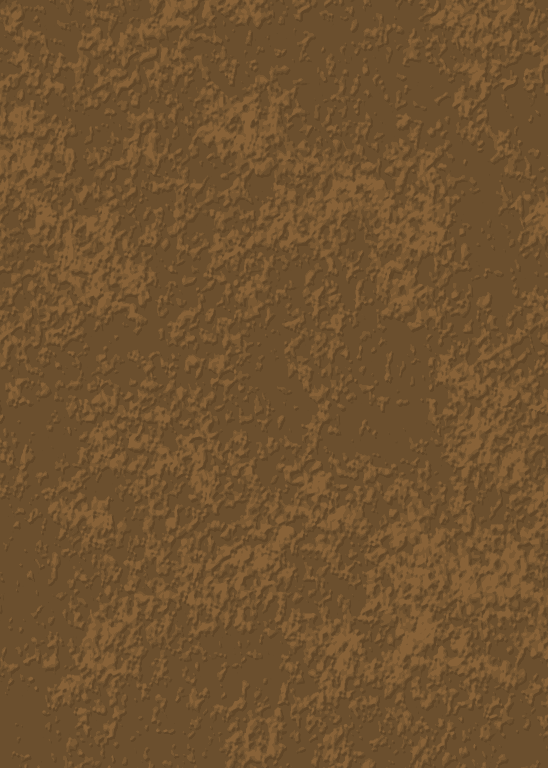
Reproduce this texture procedurally as a Shadertoy shader.

```glsl
// Rough brown plaster: fine ragged crumbs with flat bare patches between them.
// Layered value noise is clipped from below to a flat ground; height and slope
// toward the light together are cut into four tones, from shadow to bright rim.

const vec3 SHADOW = vec3(0.375, 0.275, 0.155);
const vec3 GROUND = vec3(0.42, 0.31, 0.18);
const vec3 CRUMB  = vec3(0.48, 0.35, 0.20);
const vec3 RIM    = vec3(0.535, 0.385, 0.22);

const float GRAIN_FREQ   = 120.0;  // crumbs per canvas height
const float GRAIN_GAIN   = 0.70;   // share of the finer octave of the crumbs
const float PATCH_FREQ   = 10.0;   // patches per canvas height
const float PATCH_GAIN   = 0.62;   // share of the finer octaves of the patches
const float PATCH_WEIGHT = 0.82;   // how strongly crumbs gather
const float GRAIN_SQUASH = 0.82;   // below 1 stretches crumbs along the slant
const float GROUND_LEVEL = 0.885;  // height of the flat ground
const float WARP         = 0.004;  // raggedness of the crumbs
const float REACH        = 0.0030; // distance over which the slope is taken
const float HEIGHT_SHARE = 0.50;   // weight of height in the shade
const float SLOPE_SHARE  = 0.50;   // weight of slope in the shade
const vec2  LIGHT_DIR    = vec2(-0.6, 0.8);
const vec2  SLANT        = vec2(0.2, 0.98);

// Limits between the tones, and half width of their soft edges
const float SHADOW_LIMIT = -0.020;
const float CRUMB_LIMIT  = 0.052;
const float RIM_LIMIT    = 0.148;
const float EDGE         = 0.016;

float hash(vec2 p) {
    return fract(sin(dot(p, vec2(127.1, 311.7))) * 43758.5453);
}

float noise(vec2 p) {
    vec2 cell = floor(p);
    vec2 f = fract(p);
    f = f * f * (3.0 - 2.0 * f);
    float low  = mix(hash(cell), hash(cell + vec2(1.0, 0.0)), f.x);
    float high = mix(hash(cell + vec2(0.0, 1.0)), hash(cell + vec2(1.0, 1.0)), f.x);
    return mix(low, high, f.y);
}

// Octaves of noise, turned at each step and scaled to the range 0 to 1
float layers(vec2 p, int count, float gain) {
    const mat2 TURN = mat2(0.8, 0.6, -0.6, 0.8);
    float sum = 0.0;
    float total = 0.0;
    float weight = 1.0;
    for (int i = 0; i < count; i++) {
        sum += weight * noise(p);
        total += weight;
        weight *= gain;
        p = TURN * p * 2.1 + 17.3;
    }
    return sum / total;
}

// Height of the crumbs above the flat ground
float relief(vec2 p) {
    float patches = layers(p * PATCH_FREQ + 3.7, 3, PATCH_GAIN);
    vec2 bend = vec2(noise(p * 80.0 + 5.0), noise(p * 80.0 + 41.0)) - 0.5;
    vec2 q = p + WARP * bend;
    vec2 across = vec2(SLANT.y, -SLANT.x);
    vec2 slanted = vec2(dot(q, SLANT) * GRAIN_SQUASH, dot(q, across));
    float crumbs = layers(slanted * GRAIN_FREQ, 2, GRAIN_GAIN);
    return max(crumbs + PATCH_WEIGHT * patches - GROUND_LEVEL, 0.0);
}

float above(float limit, float value) {
    return smoothstep(limit - EDGE, limit + EDGE, value);
}

void mainImage(out vec4 fragColor, in vec2 fragCoord) {
    vec2 p = fragCoord / iResolution.y;

    // High crumbs and slopes facing the light are bright
    float here = relief(p);
    float slope = here - relief(p + LIGHT_DIR * REACH);
    float shade = HEIGHT_SHARE * here + SLOPE_SHARE * slope;

    // Four tones
    vec3 color = mix(SHADOW, GROUND, above(SHADOW_LIMIT, shade));
    color = mix(color, CRUMB, above(CRUMB_LIMIT, shade));
    color = mix(color, RIM, above(RIM_LIMIT, shade));

    fragColor = vec4(color, 1.0);
}
```
